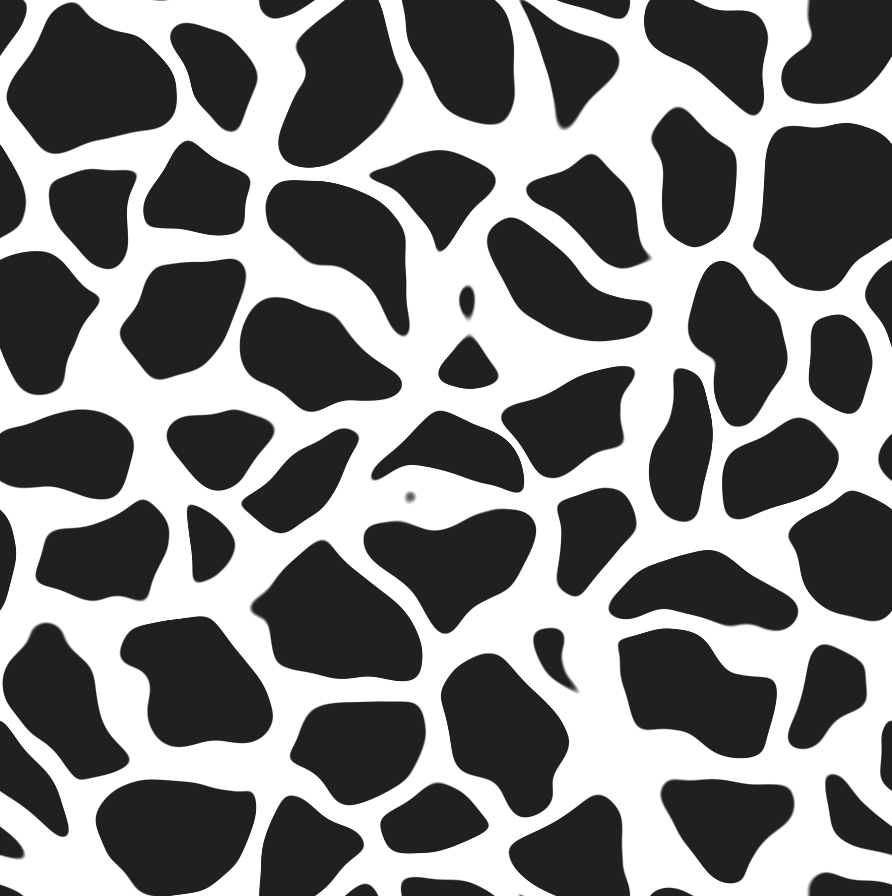
A WebGL 1 fragment shader for this pattern:

```glsl
precision highp float;
// Seamless cowhide: rounded dark patches and small spots on white.
uniform vec2 u_resolution;

const float CELLS = 7.0; // patches per side of the tile

vec2 hash2(vec2 p) {
  vec3 q = fract(vec3(p.xyx) * vec3(0.1031, 0.1030, 0.0973));
  q += dot(q, q.yzx + 33.33);
  return fract((q.xx + q.yz) * q.zy);
}

// Two channels of smooth noise in -0.5..0.5, wrapping after `period` steps.
vec2 wrapNoise(vec2 p, float period, float seed) {
  vec2 i = floor(p), f = fract(p);
  vec2 u = f * f * f * (f * (f * 6.0 - 15.0) + 10.0);
  vec2 lo = mod(i, period) + seed, hi = mod(i + 1.0, period) + seed;
  vec2 bottom = mix(hash2(lo), hash2(vec2(hi.x, lo.y)), u.x);
  vec2 top = mix(hash2(vec2(lo.x, hi.y)), hash2(hi), u.x);
  return mix(bottom, top, u.y) - 0.5;
}

// Site position in xy; weight in z, strongly negative for the small spots.
vec3 site(vec2 cell) {
  vec2 id = mod(cell, CELLS);
  vec2 pick = hash2(id + 57.0);
  float weight = pick.x < 0.24 ? mix(-0.36, -0.2, pick.y) : -0.1 * pick.y;
  return vec3(cell + 0.5 + 0.74 * (hash2(id + 11.0) - 0.5), weight);
}

// Signed distance to the patch outline in cell units, positive inside.
float patchField(vec2 p) {
  // Bend space so the outlines get bays and lobes.
  vec2 q = p + 0.4 * wrapNoise(p, CELLS, 120.0)
             + 0.34 * wrapNoise(p * 2.0 + 0.4, CELLS * 2.0, 210.0);

  // Find the weighted cell that owns this point.
  vec2 base = floor(q), owner = base;
  vec3 own = vec3(0.0);
  float best = 100.0;
  for (int y = -2; y <= 2; y++) {
    for (int x = -2; x <= 2; x++) {
      vec2 cell = base + vec2(x, y);
      vec3 s = site(cell);
      float power = dot(q - s.xy, q - s.xy) - s.z;
      if (power < best) {
        best = power;
        own = s;
        owner = cell;
      }
    }
  }

  // Smooth minimum of the distances to all borders rounds the corners.
  float sum = 0.0;
  for (int y = -2; y <= 2; y++) {
    for (int x = -2; x <= 2; x++) {
      if (x == 0 && y == 0) continue;
      vec3 s = site(owner + vec2(x, y));
      float power = dot(q - s.xy, q - s.xy) - s.z;
      float border = 0.5 * (power - best) / length(s.xy - own.xy);
      sum += exp(-13.0 * border);
    }
  }
  float inside = -log(sum) / 13.0;

  // Each patch wobbles on its own, so gaps vary in width.
  vec2 id = mod(owner, CELLS);
  float wobble = wrapNoise(p * 2.0, CELLS * 2.0, 20.0 + 19.0 * id.x + 31.0 * id.y).x;
  return inside - 0.097 - 0.14 * wobble;
}

void main() {
  vec2 uv = gl_FragCoord.xy / u_resolution;
  float pixel = CELLS / min(u_resolution.x, u_resolution.y);
  float ink = smoothstep(-0.8 * pixel, 0.8 * pixel, patchField(uv * CELLS));
  vec3 white = vec3(1.0), black = vec3(0.13, 0.12, 0.13);
  gl_FragColor = vec4(mix(white, black, ink), 1.0);
}
```
